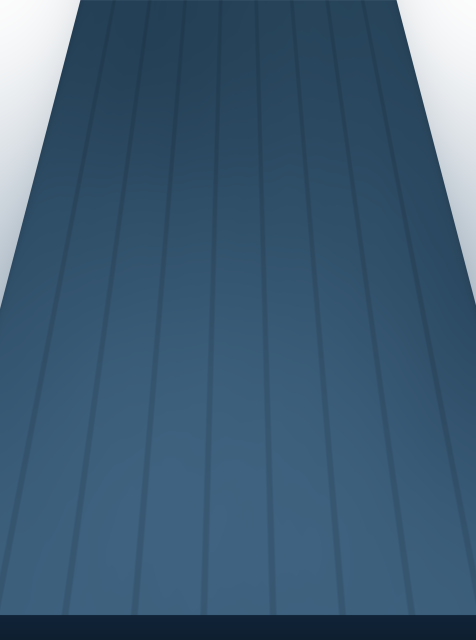
A Shadertoy shader for this background:

```glsl
// A blue plank tabletop receding upward in perspective over a pale backdrop.
// Plank seams repeat in a coordinate scaled by depth; smooth gradients and
// soft glows shade the wood, and a dark front lip closes the bottom.

#define CENTER_X 0.501
#define TOP_HALF_WIDTH 0.332
#define SIDE_SLOPE 0.350
#define PLANK_TOP 0.0745
#define PLANK_GROWTH 0.0742
#define SEAM_HALF_WIDTH 0.048
#define SEAM_DEPTH 0.105
#define LIP_START 0.961
#define GRAIN_AMOUNT 0.003

const vec3 WOOD_FAR   = vec3(0.148, 0.262, 0.350);
const vec3 WOOD_NEAR  = vec3(0.238, 0.376, 0.490);
const vec3 LIP_COLOR  = vec3(0.062, 0.138, 0.215);
const vec3 WALL_LIGHT = vec3(0.995);
const vec3 WALL_DARK  = vec3(0.770, 0.810, 0.845);

// Soft elliptical spot, 1 at its middle
float glow(vec2 p, vec2 middle, vec2 radius) {
    vec2 q = (p - middle) / radius;
    return exp(-dot(q, q));
}

// Layered sines stretched along the planks
float grain(vec2 p) {
    float sum = 0.0, weight = 0.5;
    for (int i = 0; i < 4; i++) {
        sum += weight * sin(p.x + 1.7 * sin(p.y)) * cos(p.y + 0.6 * p.x);
        p = mat2(1.6, 0.9, -0.9, 1.6) * p + 1.3;
        weight *= 0.5;
    }
    return sum;
}

// Backdrop fading downward, shaded softly beside the table
vec3 wallColor(float depth, float sideGap) {
    vec3 color = mix(WALL_LIGHT, WALL_DARK, smoothstep(-0.04, 0.52, depth));
    return color - vec3(0.085, 0.075, 0.065) * exp(-max(sideGap, 0.0) / 0.055);
}

// Wood gradient with a dim far corner and a brighter near middle
vec3 woodColor(vec2 p, float plank) {
    vec3 color = mix(WOOD_FAR, WOOD_NEAR, smoothstep(-0.12, 0.92, p.y));
    color += vec3(0.016, 0.020, 0.023) * glow(p, vec2(0.42, 0.62), vec2(0.36, 0.30));
    color -= vec3(0.014, 0.020, 0.022) * glow(p, vec2(0.30, 0.10), vec2(0.25, 0.22));
    color -= vec3(0.034, 0.046, 0.052) * glow(p, vec2(1.04, 0.52), vec2(0.22, 0.32));
    color -= vec3(0.012, 0.016, 0.018) * glow(p, vec2(-0.02, 0.58), vec2(0.16, 0.30));
    return color + GRAIN_AMOUNT * grain(vec2(plank * 2.3, p.y * 9.0));
}

void mainImage(out vec4 fragColor, in vec2 fragCoord) {
    // Origin at the top left, depth growing toward the viewer
    vec2 p = fragCoord / iResolution.xy;
    p.y = 1.0 - p.y;
    vec2 pixel = 1.0 / iResolution.xy;

    float offset = p.x - CENTER_X;
    float sideGap = abs(offset) - (TOP_HALF_WIDTH + SIDE_SLOPE * p.y);
    float plankWidth = PLANK_TOP + PLANK_GROWTH * p.y;
    float plank = offset / plankWidth;

    // Planks and their seams
    vec3 wood = woodColor(p, plank);
    float seamGap = abs(fract(plank) - 0.5);
    float blur = 0.8 * pixel.x / plankWidth + 0.008;
    float seam = 1.0 - smoothstep(SEAM_HALF_WIDTH - blur, SEAM_HALF_WIDTH + blur, seamGap);
    seam *= step(abs(plank), 4.0);
    wood *= 1.0 - SEAM_DEPTH * seam;

    // Dark side rim and a thin light far edge
    wood *= 1.0 - 0.10 * exp(-abs(sideGap) / 0.006);
    wood += 0.05 * (1.0 - smoothstep(0.0, 0.002, p.y));

    // Table over the backdrop, then the front lip
    float table = 1.0 - smoothstep(-0.7 * pixel.x, 0.7 * pixel.x, sideGap);
    vec3 color = mix(wallColor(p.y, sideGap), wood, table);
    vec3 lip = LIP_COLOR * (1.0 - 0.12 * smoothstep(LIP_START, 1.0, p.y));
    float lipMask = smoothstep(-0.7 * pixel.y, 0.7 * pixel.y, p.y - LIP_START);
    color = mix(color, lip, lipMask);

    fragColor = vec4(clamp(color, 0.0, 1.0), 1.0);
}
```
